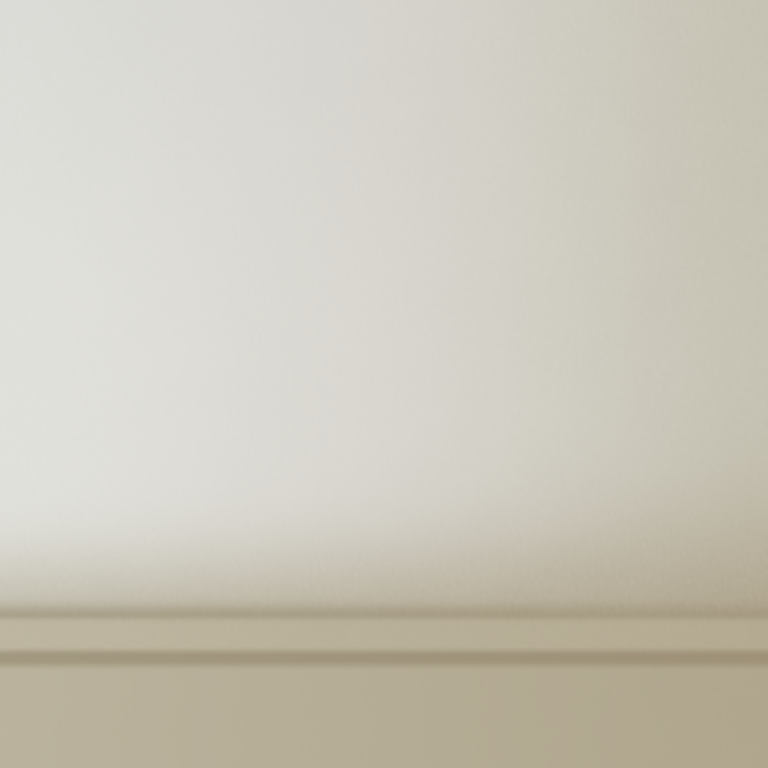
This texture is drawn by a Shadertoy shader. Its source:

```glsl
// Softly lit plaster wall fading down to a beige moulding with two shadow grooves.

vec2 hashGradient(vec2 cell) {
    vec2 h = vec2(dot(cell, vec2(127.1, 311.7)), dot(cell, vec2(269.5, 183.3)));
    return 2.0 * fract(sin(h) * 43758.5) - 1.0;
}

float gradientNoise(vec2 p) {
    vec2 i = floor(p), f = fract(p);
    vec2 u = f * f * f * (f * (f * 6.0 - 15.0) + 10.0);
    float low = mix(dot(hashGradient(i), f),
                    dot(hashGradient(i + vec2(1, 0)), f - vec2(1, 0)), u.x);
    float high = mix(dot(hashGradient(i + vec2(0, 1)), f - vec2(0, 1)),
                     dot(hashGradient(i + vec2(1, 1)), f - vec2(1, 1)), u.x);
    return mix(low, high, u.y);
}

// Fine slanted fibres over a faint, broad mottling
float plasterGrain(vec2 p) {
    vec2 slanted = vec2(p.x + 0.35 * p.y, p.y - 0.35 * p.x);
    float fibres = gradientNoise(slanted * vec2(190.0, 75.0));
    float specks = gradientNoise(p * 150.0 + 31.0);
    return 0.6 * fibres + 0.4 * specks + 0.35 * gradientNoise(p * 14.0);
}

vec3 wallColor(vec2 p) {
    // Light enters from the left and dims toward the right
    vec3 color = mix(vec3(0.882, 0.882, 0.862), vec3(0.845, 0.835, 0.808),
                     smoothstep(-0.05, 0.62, p.x));
    color = mix(color, vec3(0.775, 0.760, 0.700), smoothstep(0.45, 1.08, p.x));
    color -= vec3(0.022, 0.020, 0.018) * smoothstep(0.55, 1.05, p.y) * (1.0 - p.x);

    // Warm shade gathers above the moulding, reaching higher on the right
    float reach = mix(0.15, 0.27, p.x * p.x);
    float height = max(p.y - 0.2, 0.0) / reach;
    vec3 shade = mix(vec3(0.755, 0.735, 0.670), vec3(0.690, 0.650, 0.560), p.x);
    return mix(color, shade, exp(-3.2 * height * height) * 0.8 + 0.2 * exp(-7.0 * height));
}

vec3 mouldingColor(vec2 p) {
    vec3 ledge = mix(vec3(0.745, 0.715, 0.630), vec3(0.705, 0.665, 0.570), p.x);
    vec3 base = mix(vec3(0.730, 0.700, 0.615), vec3(0.690, 0.650, 0.555), p.x);
    return mix(base, ledge, smoothstep(0.135, 0.160, p.y));
}

void mainImage(out vec4 fragColor, in vec2 fragCoord) {
    vec2 p = fragCoord / iResolution.xy;
    vec3 color = mix(mouldingColor(p), wallColor(p), smoothstep(0.188, 0.206, p.y));

    // Thin upper groove with a soft penumbra above it
    float seam = (p.y - 0.199) / (p.y > 0.199 ? 0.013 : 0.006);
    vec3 seamShade = mix(vec3(0.655, 0.620, 0.530), vec3(0.645, 0.600, 0.500), p.x);
    color = mix(color, seamShade, 0.85 * exp(-seam * seam));

    // Wider lower groove
    float groove = smoothstep(0.126, 0.141, p.y) * (1.0 - smoothstep(0.146, 0.159, p.y));
    vec3 grooveShade = mix(vec3(0.635, 0.595, 0.500), vec3(0.620, 0.570, 0.470), p.x);
    color = mix(color, grooveShade, groove);

    // Grain shows most on the shaded part of the wall
    float strength = mix(0.008, 0.014, smoothstep(0.2, 1.0, p.x));
    strength += 0.010 * exp(-pow((p.y - 0.24) / 0.06, 2.0));
    strength *= mix(0.4, 1.0, smoothstep(0.12, 0.22, p.y));
    color += strength * plasterGrain(p);

    fragColor = vec4(color, 1.0);
}
```
